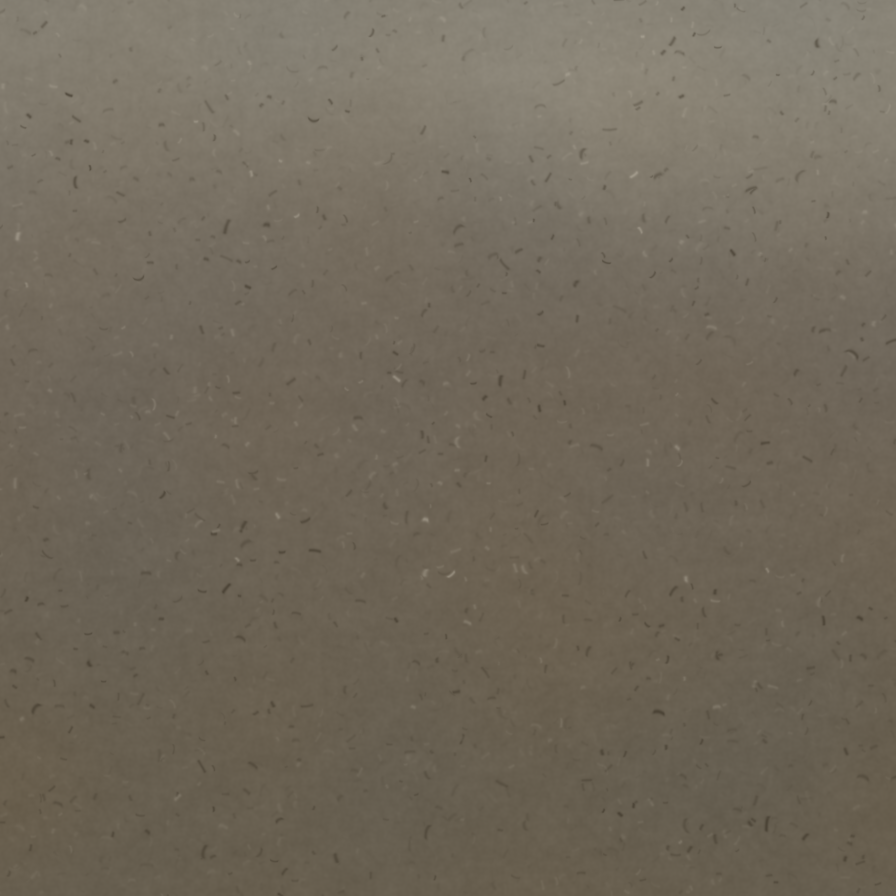
Reproduce this texture procedurally as a Shadertoy shader.

```glsl
// Dull grey-brown speckled stone slab with a soft sheen along its top edge.

vec3 hash3(vec2 p) {
    vec3 q = fract(vec3(p.xyx) * vec3(0.1031, 0.1030, 0.0973));
    q += dot(q, q.yxz + 33.33);
    return fract((q.xxy + q.yzz) * q.zyx);
}

float gradientNoise(vec2 p) {
    vec2 cell = floor(p), f = fract(p);
    vec2 u = f * f * f * (f * (f * 6.0 - 15.0) + 10.0);
    float corner[4];
    for (int i = 0; i < 4; i++) {
        vec2 offset = vec2(i & 1, i >> 1);
        float angle = 6.2832 * hash3(cell + offset + 71.0).x;
        corner[i] = dot(vec2(cos(angle), sin(angle)), f - offset);
    }
    return mix(mix(corner[0], corner[1], u.x), mix(corner[2], corner[3], u.x), u.y);
}

// Soft, short strokes scattered one per grid cell; most are faint, a few strong.
float flecks(vec2 uv, float cells, float halfLength, float width, float rarity, float seed) {
    vec2 p = uv * cells;
    float cover = 0.0;
    for (int y = -1; y <= 1; y++) {
        for (int x = -1; x <= 1; x++) {
            vec2 cell = floor(p) + vec2(x, y);
            vec3 place = hash3(cell + seed);
            vec3 shape = hash3(cell + seed + 137.0);
            float angle = 0.8 + 3.0 * (shape.x - 0.5);
            vec2 along = vec2(cos(angle), sin(angle));
            vec2 d = (p - cell - place.xy) / cells;
            float t = dot(d, along);
            float reach = halfLength * mix(0.2, 1.0, shape.y * shape.y);
            float bend = (shape.z - 0.5) * 130.0 * t * t;
            float side = dot(d, vec2(-along.y, along.x)) + bend;
            float dist = length(vec2(max(abs(t) - reach, 0.0), side));
            float thick = width * mix(0.7, 1.2, shape.z);
            float strength = pow(place.z, rarity);
            cover = max(cover, strength * exp(-dist * dist / (thick * thick)));
        }
    }
    return cover;
}

void mainImage(out vec4 fragColor, in vec2 fragCoord) {
    vec2 uv = fragCoord / iResolution.y;
    float across = fragCoord.x / iResolution.x;

    // Base tone brightens upward, with an uneven band of sheen.
    float cloud = gradientNoise(uv * vec2(2.5, 3.5) + 4.0);
    float height = uv.y + 0.05 * cloud;
    vec3 color = mix(vec3(0.405, 0.370, 0.308), vec3(0.435, 0.398, 0.345),
                     smoothstep(0.05, 0.65, height));
    color = mix(color, vec3(0.468, 0.438, 0.388), smoothstep(0.55, 0.83, height));
    float sheen = smoothstep(0.74, 0.97, height + 0.05 * smoothstep(0.3, 0.7, across));
    color = mix(color, vec3(0.535, 0.515, 0.465), sheen * mix(0.75, 1.0, across));
    vec2 glow = (vec2(across, uv.y) - vec2(0.62, 0.92)) / vec2(0.16, 0.08);
    color += 0.02 * exp(-dot(glow, glow));

    // Broad warm and cool drifts, then faint mottling and fine grain.
    color += vec3(0.012, 0.0, -0.014) * gradientNoise(uv * 4.0 + 19.0);
    color += 0.014 * gradientNoise(uv * vec2(22.0, 30.0));
    color += 0.016 * gradientNoise(uv * 95.0 + 7.0);
    color += 0.010 * gradientNoise(uv * 210.0 + 31.0);

    // Dark and pale flecks gather in loose clusters.
    vec2 warped = uv + 0.002 * vec2(gradientNoise(uv * 60.0), gradientNoise(uv * 60.0 + 50.0));
    float cluster = smoothstep(-0.4, 0.4, gradientNoise(uv * 6.0 + 11.0));
    float dark = flecks(warped, 34.0, 0.0065, 0.0021, 4.0, 3.0);
    dark = max(dark, 0.7 * flecks(warped, 52.0, 0.0045, 0.0018, 5.0, 211.0));
    color = mix(color, vec3(0.225, 0.195, 0.145), 0.66 * dark * mix(0.45, 1.0, cluster));

    float paleCluster = smoothstep(-0.3, 0.4, gradientNoise(uv * 5.0 + 83.0));
    float pale = flecks(warped, 30.0, 0.0040, 0.0022, 9.0, 401.0);
    pale = max(pale, 0.45 * flecks(warped, 55.0, 0.0050, 0.0020, 5.0, 617.0));
    float paleShare = mix(0.25, 0.65, paleCluster) * mix(0.6, 1.0, smoothstep(0.1, 0.6, uv.y));
    color = mix(color, vec3(0.72, 0.69, 0.63), paleShare * pale);

    fragColor = vec4(color, 1.0);
}
```
